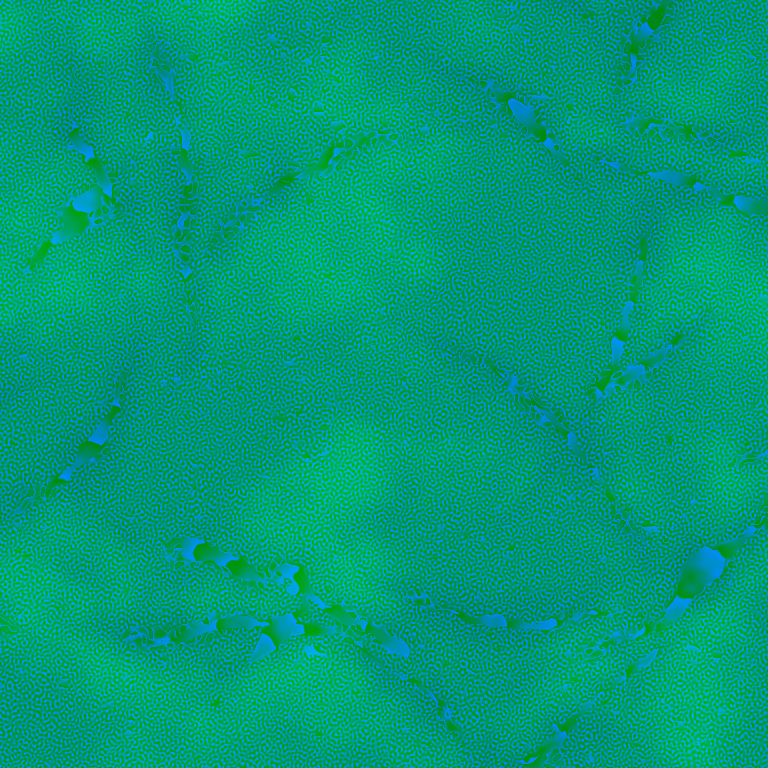
Write a three.js fragment shader that draws this texture.

```glsl
// Fine blue and green labyrinth grain, broken by long tapered cracks with sawtooth gradients.
varying vec2 vUv;

float hash(vec2 p) {
  vec3 q = fract(vec3(p.xyx) * 0.1031);
  q += dot(q, q.yzx + 33.33);
  return fract((q.x + q.y) * q.z);
}

float noise(vec2 p) {
  vec2 cell = floor(p);
  vec2 f = fract(p);
  f = f * f * (3.0 - 2.0 * f);
  return mix(mix(hash(cell), hash(cell + vec2(1.0, 0.0)), f.x),
             mix(hash(cell + vec2(0.0, 1.0)), hash(cell + 1.0), f.x), f.y);
}

vec2 noise2(vec2 p) {
  return vec2(noise(p), noise(p + 57.3)) - 0.5;
}

// Rotated octaves, so that no grid shows.
float fbm(vec2 p) {
  float sum = 0.0;
  float weight = 0.5;
  for (int i = 0; i < 4; i++) {
    sum += weight * noise(p);
    p = mat2(1.6, 1.2, -1.2, 1.6) * p + 7.7;
    weight *= 0.55;
  }
  return sum;
}

// Slow rise followed by a short, smoothed drop.
float sawtooth(float x) {
  float f = fract(x);
  return min(f / 0.95, (1.0 - f) / 0.05);
}

// Many waves of mixed length in all directions, flattened to an even 0..1 spread.
float labyrinth(vec2 p) {
  float sum = 0.0;
  for (int i = 0; i < 24; i++) {
    float k = float(i);
    float angle = (k + hash(vec2(k, 3.0))) * 3.14159 / 24.0;
    float frequency = 6.28318 * mix(138.0, 222.0, hash(vec2(k, 11.0)));
    sum += sin(dot(p, vec2(cos(angle), sin(angle))) * frequency + 6.28318 * hash(vec2(k, 23.0)));
  }
  return 1.0 / (1.0 + exp(0.14 - 0.51 * sum));
}

// Returns the distance to the nearest crack and the gradient phase along it.
vec2 cracks(vec2 p) {
  vec2 nearest = vec2(1.0, 0.0);
  for (int i = 0; i < 32; i++) {
    float k = float(i);
    float around = k * 2.4;
    float radius = mix(0.22, 0.66, hash(vec2(k, 41.0)));
    vec2 center = vec2(0.5, 0.53) + radius * vec2(cos(around), sin(around));
    float heading = around + 1.57 + 2.8 * (hash(vec2(k, 53.0)) - 0.5);
    vec2 along = vec2(cos(heading), sin(heading));
    vec2 q = vec2(dot(p - center, along), dot(p - center, vec2(-along.y, along.x)));
    q.y += 4.0 * (hash(vec2(k, 67.0)) - 0.5) * q.x * q.x;
    float t = q.x / mix(0.05, 0.15, hash(vec2(k, 71.0)));
    float size = hash(vec2(k, 83.0));
    float thickness = mix(0.002, 0.014, size * size);
    float swell = mix(0.15, 1.6, noise(vec2(q.x * 26.0 + 9.0, k * 5.0)));
    float d = abs(q.y) - thickness * swell * max(1.0 - t * t, 0.0) + 0.03 * max(abs(t) - 1.0, 0.0);
    if (d < nearest.x) nearest = vec2(d, q.x * 17.0 + hash(vec2(k, 97.0)));
  }
  return nearest;
}

void main() {
  vec2 p = vUv;
  vec2 ragged = p + 0.04 * noise2(p * 9.0) + 0.013 * noise2(p * 34.0) + 0.008 * noise2(p * 90.0);
  vec2 crack = cracks(ragged);

  // Base grain, warped unevenly so that its waves never line up.
  vec2 warped = p + 0.006 * noise2(p * 14.0) + 0.0028 * noise2(p * 75.0);
  float blue = labyrinth(warped);

  // Coarser, stretched grain in ragged halos along the cracks.
  float reach = 0.03 * (noise(p * 22.0 + 4.0) - 0.35);
  float halo = 1.0 - smoothstep(-0.002, 0.003, crack.x - reach);
  float coarse = labyrinth(0.38 * warped + 0.003 * noise2(p * 60.0));
  blue = mix(blue, sawtooth(1.15 * coarse + 20.0 * crack.x), halo);

  // Tiny scattered flecks with their own short gradients.
  float sparse = smoothstep(0.35, 0.8, noise(p * 6.0 + 31.0));
  float speck = noise((p + 0.008 * noise2(p * 90.0)) * vec2(140.0, 95.0) + 5.0);
  float fleck = smoothstep(0.91, 0.95, speck + 0.06 * sparse);
  blue = mix(blue, sawtooth(p.y * 60.0 + 2.0 * noise(p * 30.0)), fleck);

  // Crack interiors, with contour-like ripples at their frayed rims.
  float rim = 0.016 * max(noise(p * 45.0 + 13.0) - 0.5, 0.0);
  float inside = 1.0 - smoothstep(-0.0008, 0.0008, crack.x - rim);
  float ripple = 60.0 * max(crack.x, 0.0) + 0.35 * noise(p * 60.0);
  blue = mix(blue, sawtooth(crack.y + ripple), inside);

  // Soft cloudy patches lift the green channel, cracks lower it.
  float cloud = smoothstep(0.4, 0.85, fbm(p * 5.0 + 2.7));
  float shade = 1.0 - smoothstep(-0.005, 0.05, crack.x);
  float green = 0.575 + 0.12 * cloud + 0.01 * (1.0 - blue) - 0.05 * shade;

  gl_FragColor = vec4(0.0, green, mix(0.0, 0.98, blue), 1.0);
}
```
